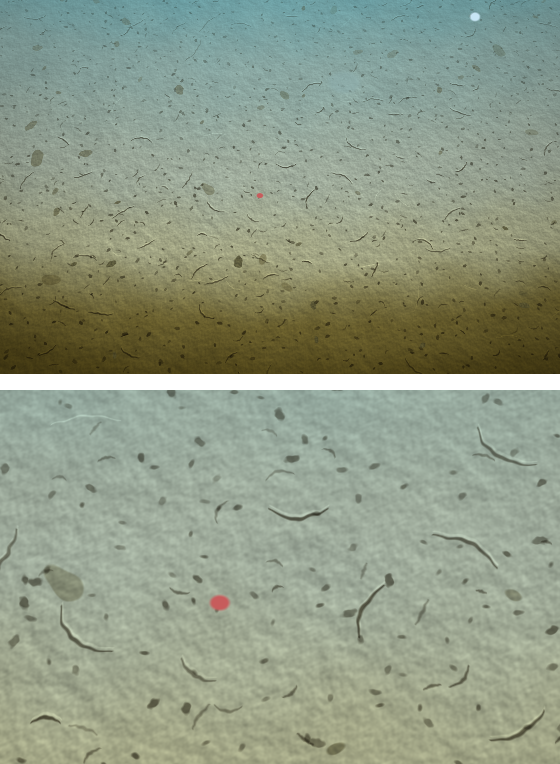
Top: the whole. Bottom: its middle third, enlarged.
This texture is drawn by a WebGL 1 fragment shader. Its source:

```glsl
precision highp float;
// Draws a silty seabed with pits, pebbles and twigs, lit from cool haze down to brown shade.
uniform vec2 u_resolution;

vec2 hash2(vec2 cell) {
    vec3 h = fract(cell.xyx * vec3(0.1031, 0.1030, 0.0973));
    h += dot(h, h.yzx + 33.33);
    return fract((h.xx + h.yz) * h.zy);
}

float gradientDot(vec2 cell, vec2 offset) {
    float angle = 6.2832 * hash2(cell).x;
    return dot(vec2(cos(angle), sin(angle)), offset);
}

float gradientNoise(vec2 p) {
    vec2 cell = floor(p), f = fract(p);
    vec2 w = f * f * f * (f * (f * 6.0 - 15.0) + 10.0);
    vec2 e = vec2(1.0, 0.0);
    float low = mix(gradientDot(cell, f), gradientDot(cell + e, f - e), w.x);
    float high = mix(gradientDot(cell + e.yx, f - e.yx), gradientDot(cell + 1.0, f - 1.0), w.x);
    return mix(low, high, w.y);
}

float fbm(vec2 p) {
    float sum = 0.0, gain = 0.5;
    for (int i = 0; i < 4; i++) {
        sum += gain * gradientNoise(p);
        p = mat2(1.6, 1.2, -1.2, 1.6) * p + 17.3;
        gain *= 0.6;
    }
    return sum;
}

vec2 rotate(vec2 p, float angle) {
    float c = cos(angle), s = sin(angle);
    return vec2(c * p.x + s * p.y, c * p.y - s * p.x);
}

// Coverage of ragged oval blobs, one candidate per cell; radius is in canvas heights.
float blobs(vec2 p, float cells, float density, float radius, float seed) {
    vec2 grid = p * cells, home = floor(grid);
    float ragged = 0.45 * gradientNoise(p / radius * 1.1 + seed);
    float cover = 0.0;
    for (int j = -1; j <= 1; j++) {
        for (int i = -1; i <= 1; i++) {
            vec2 cell = home + vec2(float(i), float(j));
            vec2 place = hash2(cell + seed), kind = hash2(cell + seed + 57.0);
            float size = radius * mix(0.4, 1.0, kind.y * kind.y);
            vec2 d = rotate((grid - cell - place) / cells, 3.0 * place.x - 1.0);
            float edge = length(d * vec2(0.8, 1.35)) / size + ragged - 1.0;
            float shape = 1.0 - smoothstep(-0.0018, 0.0018, edge * size);
            cover = max(cover, shape * step(kind.x, density) * mix(0.5, 1.0, place.y));
        }
    }
    return cover;
}

// Coverage of bent, tapering twigs; reach and width are in canvas heights.
float twigs(vec2 p, float cells, float density, float reach, float width, float seed) {
    vec2 grid = p * cells, home = floor(grid);
    float cover = 0.0;
    for (int j = -1; j <= 1; j++) {
        for (int i = -1; i <= 1; i++) {
            vec2 cell = home + vec2(float(i), float(j));
            vec2 place = hash2(cell + seed), kind = hash2(cell + seed + 91.0);
            float halfLength = reach * mix(0.3, 1.0, kind.y);
            vec2 d = rotate((grid - cell - place) / cells, mix(-0.8, 1.3, fract(kind.y * 7.0)));
            float along = d.x / halfLength;
            d.y += (place.x - 0.5) * halfLength * along * along;
            d.y += 0.12 * halfLength * gradientNoise(vec2(along * 2.5, place.y * 40.0));
            float gap = length(vec2(max(abs(d.x) - halfLength, 0.0), d.y));
            float thickness = width * (1.0 - 0.6 * abs(along));
            float shape = 1.0 - smoothstep(thickness - 0.0015, thickness + 0.0015, gap);
            cover = max(cover, shape * step(kind.x, density) * mix(0.5, 1.0, place.y));
        }
    }
    return cover;
}

vec3 seabedColor(float h) {
    vec3 color = mix(vec3(0.28, 0.24, 0.08), vec3(0.40, 0.36, 0.17), smoothstep(-0.05, 0.14, h));
    color = mix(color, vec3(0.50, 0.48, 0.31), smoothstep(0.11, 0.22, h));
    color = mix(color, vec3(0.63, 0.64, 0.51), smoothstep(0.18, 0.33, h));
    color = mix(color, vec3(0.61, 0.66, 0.60), smoothstep(0.30, 0.54, h));
    color = mix(color, vec3(0.53, 0.64, 0.62), smoothstep(0.52, 0.82, h));
    return mix(color, vec3(0.41, 0.61, 0.63), smoothstep(0.78, 1.04, h));
}

float oval(vec2 p, vec2 center, vec2 radii) {
    return 1.0 - smoothstep(0.7, 1.2, length((p - center) / radii));
}

void main() {
    vec2 p = gl_FragCoord.xy / u_resolution.y;
    float side = (p.x - 0.5 * u_resolution.x / u_resolution.y) / 0.75;
    vec2 ground = vec2(side * 0.75, p.y) * (1.0 + 0.35 * p.y) + 5.0;
    float clarity = mix(1.0, 0.5, smoothstep(0.35, 1.0, p.y));

    // Light falloff, and relief lit from the upper right.
    vec3 color = seabedColor(p.y - 0.06 * side * side + 0.03 * gradientNoise(ground * 7.0));
    color *= 1.02 - 0.13 * side * side;
    vec2 toLight = vec2(0.0025, 0.0045);
    float relief = fbm(ground * 32.0) - fbm((ground + toLight) * 32.0);
    float grain = gradientNoise(ground * 170.0);
    color *= 1.0 + clarity * (0.42 * relief + 0.07 * grain) + 0.08 * fbm(ground * 9.0);

    // Pits and pebbles, thinning into the haze.
    float pits = blobs(ground, 34.0, 0.38, 0.0065, 3.0);
    float pebbles = blobs(ground, 9.0, 0.22, 0.018, 29.0);
    float litter = blobs(ground, 4.0, 0.16, 0.034, 71.0);
    color = mix(color, color * vec3(0.52, 0.50, 0.46), pits * clarity);
    color = mix(color, vec3(0.29, 0.28, 0.17) * (1.0 + 0.5 * grain), 0.75 * pebbles * clarity);
    color = mix(color, color * vec3(0.66, 0.62, 0.50), 0.8 * litter * clarity);

    // Dark twigs, their pale upper rims, and finer pale stalks.
    float rims = twigs(ground - vec2(0.001, 0.004), 9.0, 0.4, 0.042, 0.0022, 13.0);
    float sticks = twigs(ground, 9.0, 0.4, 0.042, 0.0024, 13.0);
    float scraps = twigs(ground, 17.0, 0.3, 0.016, 0.002, 41.0);
    float stalks = twigs(ground, 6.0, 0.2, 0.04, 0.0012, 83.0);
    color = mix(color, color * 1.18, rims * clarity);
    color = mix(color, color * vec3(0.42, 0.39, 0.34), max(sticks, 0.8 * scraps) * clarity);
    color = mix(color, color * 1.25, stalks * clarity);

    // A pale mound, a white shell and a pink crumb.
    color = mix(color, vec3(0.56, 0.69, 0.69), 0.5 * oval(p, vec2(0.92, 0.78), vec2(0.045, 0.03)));
    color = mix(color, vec3(0.78, 0.90, 0.96), oval(p, vec2(1.27, 0.955), vec2(0.014, 0.012)));
    color = mix(color, vec3(0.78, 0.36, 0.36), oval(p, vec2(0.695, 0.477), vec2(0.009, 0.007)));
    gl_FragColor = vec4(clamp(color, 0.0, 1.0), 1.0);
}
```
